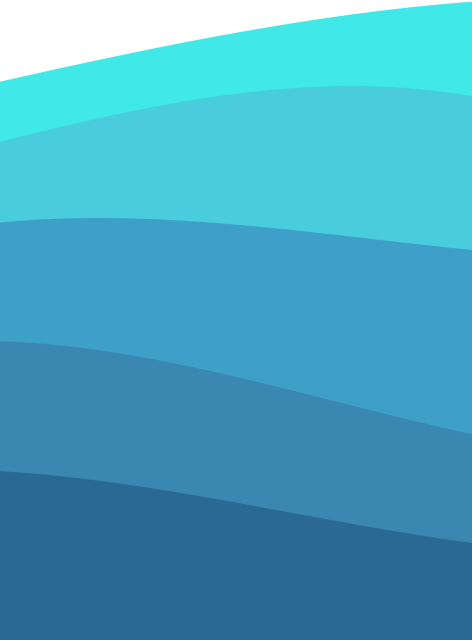
This background is drawn by a WebGL 1 fragment shader. Its source:

```glsl
precision highp float;
// Layered flat waves stepping from bright turquoise down to deep blue under a white sky.

uniform vec2 u_resolution;

// Cubic curve through four heights at x = 0, 1/3, 2/3 and 1.
float crest(float x, vec4 heights) {
  float s = 3.0 * x;
  vec4 weights = vec4(
    -(s - 1.0) * (s - 2.0) * (s - 3.0) / 6.0,
    s * (s - 2.0) * (s - 3.0) / 2.0,
    -s * (s - 1.0) * (s - 3.0) / 2.0,
    s * (s - 1.0) * (s - 2.0) / 6.0);
  return dot(weights, heights);
}

// Paints everything below the crest, with an edge about one pixel wide.
vec3 addWave(vec3 below, vec2 uv, vec4 heights, vec3 waveColor) {
  float softness = 0.7 / u_resolution.y;
  float cover = smoothstep(-softness, softness, crest(uv.x, heights) - uv.y);
  return mix(below, waveColor, cover);
}

void main() {
  vec2 uv = gl_FragCoord.xy / u_resolution;
  vec3 color = vec3(1.0);

  // Waves from back to front
  color = addWave(color, uv, vec4(0.8724, 0.9254, 0.9691, 0.9974), vec3(0.25, 0.91, 0.91));
  color = addWave(color, uv, vec4(0.7786, 0.8340, 0.8642, 0.8496), vec3(0.285, 0.80, 0.86));
  color = addWave(color, uv, vec4(0.6523, 0.6572, 0.6367, 0.6094), vec3(0.243, 0.627, 0.784));
  color = addWave(color, uv, vec4(0.4668, 0.4375, 0.3811, 0.3216), vec3(0.228, 0.53, 0.695));
  color = addWave(color, uv, vec4(0.2637, 0.2357, 0.1921, 0.1517), vec3(0.17, 0.412, 0.584));

  gl_FragColor = vec4(color, 1.0);
}
```
